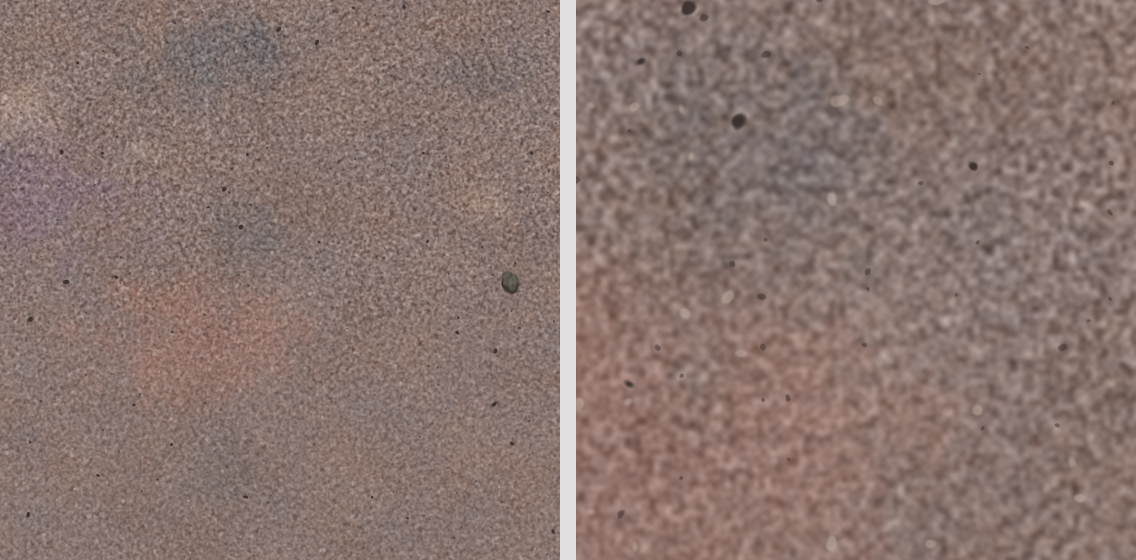
Left: the whole. Right: its middle third, enlarged.
A three.js fragment shader for this texture:

```glsl
// Weathered brownish-pink stone with fine grain, faint stains, pale flecks and dark pits.
varying vec2 vUv;

const vec3 STONE = vec3(0.534, 0.456, 0.432);
const vec3 PIT = vec3(0.20, 0.16, 0.15);
const vec3 FLECK = vec3(0.74, 0.67, 0.62);
const vec3 HOLLOW = vec3(0.36, 0.35, 0.31);
const vec3 COOL_SHIFT = vec3(-0.075, -0.035, -0.015);
const vec3 ROSE_SHIFT = vec3(0.050, 0.002, -0.010);
const vec3 VIOLET_SHIFT = vec3(-0.020, -0.020, 0.025);
const vec3 PALE_SHIFT = vec3(0.085, 0.075, 0.060);

// Arithmetic hash: two values in 0..1 for each lattice point.
vec2 hash2(vec2 p) {
  vec3 q = fract(vec3(p.xyx) * vec3(0.1031, 0.1030, 0.0973));
  q += dot(q, q.yzx + 33.33);
  return fract((q.xx + q.yz) * q.zy);
}

vec2 rotate(vec2 p, float angle) {
  float c = cos(angle), s = sin(angle);
  return vec2(c * p.x - s * p.y, s * p.x + c * p.y);
}

float slope(vec2 cell, vec2 offset) {
  return dot(hash2(cell) * 2.0 - 1.0, offset);
}

// Gradient noise, roughly -0.7..0.7.
float noise(vec2 p) {
  vec2 i = floor(p), f = fract(p);
  vec2 u = f * f * (3.0 - 2.0 * f);
  vec2 e = vec2(1.0, 0.0);
  float low = mix(slope(i, f), slope(i + e.xy, f - e.xy), u.x);
  float high = mix(slope(i + e.yx, f - e.yx), slope(i + e.xx, f - e.xx), u.x);
  return mix(low, high, u.y);
}

// Octaves turned against each other to hide the lattice.
float fbm(vec2 p) {
  float sum = 0.0, amplitude = 1.0;
  for (int i = 0; i < 4; i++) {
    sum += amplitude * noise(p);
    p = rotate(p, 0.65) * 2.03 + 17.3;
    amplitude *= 0.55;
  }
  return sum;
}

// Soft stain with a ragged border.
float stain(vec2 p, vec2 center, vec2 radius, float ragged) {
  float d = length((p - center) / radius) + ragged;
  return 1.0 - smoothstep(0.1, 1.2, d);
}

// Coverage of small irregular spots, one candidate in each cell.
float spots(vec2 p, float cells, float chance, float seed) {
  vec2 g = p * cells, id = floor(g);
  vec2 place = hash2(id + seed), kind = hash2(id + seed + 71.0);
  vec2 d = rotate(fract(g) - mix(vec2(0.3), vec2(0.7), place), kind.y * 6.28);
  float radius = mix(0.07, 0.18, kind.y * kind.y);
  float dist = length(d * vec2(1.0, 1.35)) + 0.09 * noise(g * 5.0 + seed);
  float present = step(kind.x, chance);
  return present * (1.0 - smoothstep(radius - 0.05, radius + 0.05, dist));
}

// Fine mineral grain at three sizes.
float grain(vec2 p) {
  float coarse = noise(rotate(p, 0.4) * 78.0 + 5.0);
  float medium = noise(rotate(p, 1.1) * 132.0 + 31.0);
  float fine = noise(rotate(p, 0.75) * 205.0 + 63.0);
  return 0.45 * coarse + 0.85 * medium + 0.75 * fine;
}

// Broad discolourations of the surface.
vec3 stainShift(vec2 p) {
  float ragged = 0.75 * fbm(p * 16.0 + 3.0);
  vec3 shift = COOL_SHIFT * stain(p, vec2(0.37, 0.90), vec2(0.18, 0.10), ragged);
  shift += 0.7 * COOL_SHIFT * stain(p, vec2(0.86, 0.87), vec2(0.11, 0.06), ragged);
  shift += 0.7 * COOL_SHIFT * stain(p, vec2(0.45, 0.56), vec2(0.13, 0.09), ragged);
  shift += 0.6 * COOL_SHIFT * stain(p, vec2(0.39, 0.16), vec2(0.12, 0.08), ragged);
  shift += ROSE_SHIFT * stain(p, vec2(0.36, 0.39), vec2(0.22, 0.14), ragged);
  shift += VIOLET_SHIFT * stain(p, vec2(0.05, 0.65), vec2(0.22, 0.14), ragged);
  shift += PALE_SHIFT * stain(p, vec2(0.04, 0.81), vec2(0.10, 0.08), ragged);
  shift += PALE_SHIFT * stain(p, vec2(0.25, 0.73), vec2(0.05, 0.025), ragged);
  shift += 0.8 * PALE_SHIFT * stain(p, vec2(0.88, 0.64), vec2(0.06, 0.045), ragged);
  return shift;
}

// The single larger cavity: grey floor, broken dark rim.
vec3 addHollow(vec3 color, vec2 p) {
  vec2 d = rotate(p - vec2(0.912, 0.495), -0.5);
  float dist = length(d * vec2(1.1, 0.85)) + 0.007 * noise(p * 75.0);
  float inside = 1.0 - smoothstep(0.015, 0.019, dist);
  float rim = smoothstep(0.008, 0.015, dist) * smoothstep(-0.015, 0.008, -d.x - d.y);
  vec3 hollowColor = mix(HOLLOW + 0.16 * noise(p * 130.0), PIT, 0.8 * rim);
  return mix(color, hollowColor, inside);
}

void main() {
  vec2 p = vUv;
  float roughness = smoothstep(0.15, 0.85, p.y + 0.35 * fbm(p * 5.0 + 11.0));
  float hue = fbm(p * 9.0 + 41.0) + 0.8 * noise(p * 85.0 + 7.0);

  vec3 color = STONE + stainShift(p);
  color += vec3(0.022, 0.0, -0.020) * hue + 0.035 * fbm(p * 7.0 + 23.0);
  color += mix(0.17, 0.25, roughness) * grain(p);

  // Scattered flecks and pits over the grain.
  color = mix(color, FLECK, 0.55 * spots(p, 34.0, 0.13, 9.0));
  color = mix(color, PIT, 0.50 * spots(p, 62.0, 0.04 + 0.09 * roughness, 27.0));
  color = mix(color, PIT, 0.85 * spots(p, 31.0, 0.035, 53.0));
  gl_FragColor = vec4(addHollow(color, p), 1.0);
}
```
